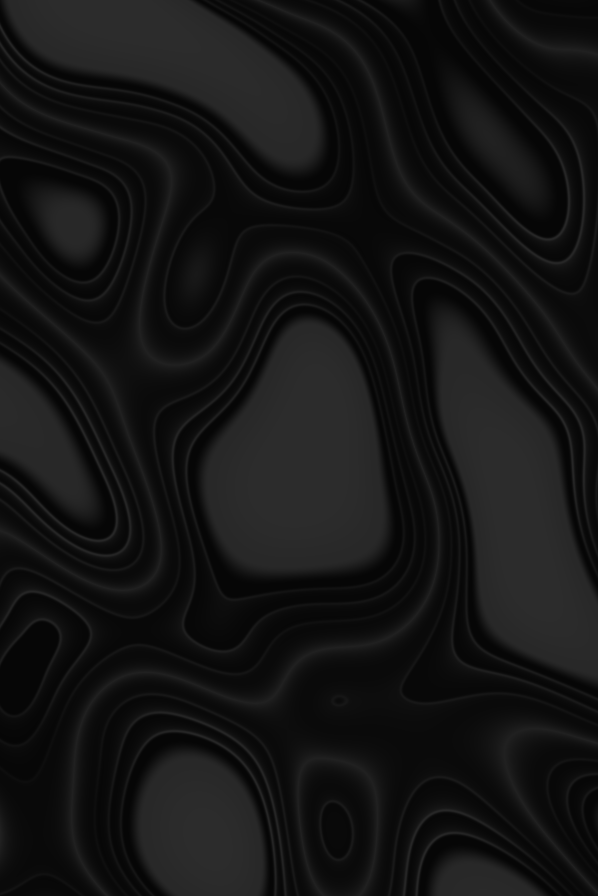
Reproduce this background procedurally as a WebGL 2 fragment shader.

```glsl
#version 300 es
precision highp float;
// Dark liquid relief: a warped gradient-noise height field is shaded by level.
// Peaks and hollows become flat grey islands, ringed by thin lit contours,
// while the mid level glows softly and widens into grey saddles.

uniform vec2 u_resolution;
out vec4 fragColor;

const float BASE_TONE = 0.022;
const float ISLAND_TONE = 0.145;
const float LINE_WIDTH = 0.0018;   // in canvas heights

// Unit gradient with a random direction for a lattice point
vec2 randomGradient(vec2 cell) {
    float angle = 6.28318 * fract(sin(dot(cell, vec2(127.1, 311.7))) * 43758.55);
    return vec2(cos(angle), sin(angle));
}

float gradientNoise(vec2 p) {
    vec2 cell = floor(p);
    vec2 f = p - cell;
    vec2 w = f * f * f * (f * (f * 6.0 - 15.0) + 10.0);
    vec2 right = vec2(1.0, 0.0);
    vec2 up = vec2(0.0, 1.0);
    float a = dot(randomGradient(cell), f);
    float b = dot(randomGradient(cell + right), f - right);
    float c = dot(randomGradient(cell + up), f - up);
    float d = dot(randomGradient(cell + 1.0), f - 1.0);
    return mix(mix(a, b, w.x), mix(c, d, w.x), w.y);
}

// Smooth height field, stretched along the falling diagonal
float heightField(vec2 p) {
    vec2 along = vec2(0.6, -0.8);
    vec2 across = vec2(0.8, 0.6);
    vec2 q = vec2(dot(p, along) * 0.82, dot(p, across));
    q += 0.07 * vec2(gradientNoise(q * 3.1 + 17.3), gradientNoise(q * 3.1 + 41.9));
    return gradientNoise(q * 4.5 + 5.2) + 0.6 * gradientNoise(q * 2.3 + 23.7);
}

// Slope of the field per canvas height
float slopeOf(vec2 p, float height) {
    vec2 e = vec2(0.001, 0.0);
    vec2 change = vec2(heightField(p + e.xy), heightField(p + e.yx)) - height;
    return length(change) / e.x;
}

// Thin line at one level, sharp inside and fading on its outer side
float contour(float level, float height, float slope, float line, float glow, float fade) {
    float dist = (level - height) / max(slope, 0.35);
    float thin = exp(-dist * dist / (LINE_WIDTH * LINE_WIDTH));
    float outside = smoothstep(-LINE_WIDTH, LINE_WIDTH, dist);
    return line * thin + glow * outside * exp(-max(level - height, 0.0) / fade);
}

void main() {
    vec2 p = gl_FragCoord.xy / u_resolution.y;
    float height = heightField(p);
    float slope = slopeOf(p, height);
    float level = abs(height);

    // Slow change in how strongly the lines catch the light
    float light = clamp(0.8 + 1.1 * gradientNoise(p * 3.7 + 61.0), 0.4, 1.15);

    // Glow around the mid level
    float tone = BASE_TONE + 0.105 * exp(-level / 0.034);

    // Rings from the outermost to the island edge
    tone += light * contour(0.105, level, slope, 0.040, 0.030, 0.016);
    tone += light * contour(0.175, level, slope, 0.065, 0.070, 0.024);
    tone += light * contour(0.235, level, slope, 0.075, 0.065, 0.020);

    // Flat islands, a touch brighter toward the middle
    float island = smoothstep(0.262, 0.335, level);
    tone += ISLAND_TONE * island * (0.93 + 0.1 * smoothstep(0.33, 0.5, level));

    fragColor = vec4(vec3(tone), 1.0);
}
```
